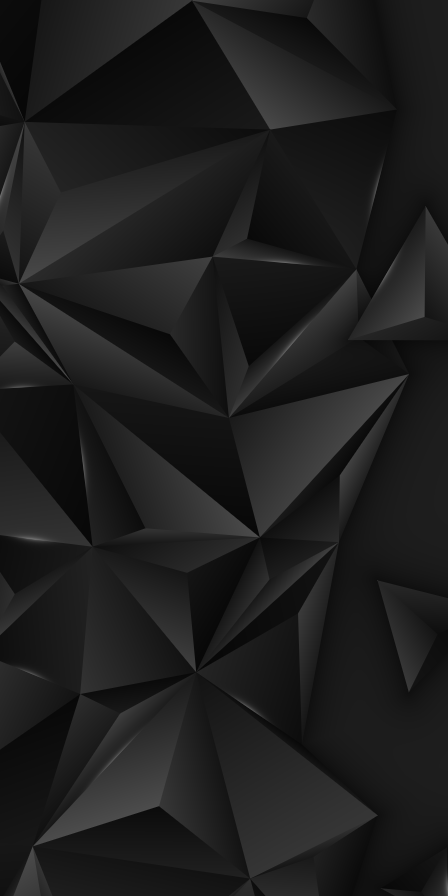
A WebGL 1 fragment shader for this background:

```glsl
precision highp float;

uniform vec2 u_resolution;

#define CELL vec2(0.32, 0.34)
#define RIGHT_EDGE vec2(0.80, 0.08)
#define JITTER 0.8
#define SPLIT_CHANCE 0.55
#define BACKDROP 0.118
#define TONE_RANGE vec2(0.07, 0.31)
#define FADE 0.33
#define SHADOW_DEPTH 0.5
#define SHADOW_WIDTH 0.045
#define GLINT_CHANCE 0.07
#define GLINT_LIGHT 0.3

// Running totals of the layer being drawn
float light = 0.0;
float coverage = 0.0;
float nearest = 10.0;

float hash(vec2 p) {
    return fract(sin(dot(p, vec2(127.1, 311.7))) * 43758.55);
}

float cross2(vec2 a, vec2 b) {
    return a.x * b.y - a.y * b.x;
}

float segmentDistance(vec2 p, vec2 a, vec2 b) {
    vec2 e = b - a;
    return length(p - a - e * clamp(dot(p - a, e) / dot(e, e), 0.0, 1.0));
}

// One flat triangle, counter-clockwise, with a linear gradient
void addFacet(vec2 p, vec2 a, vec2 b, vec2 c, float seed) {
    vec3 bary = vec3(cross2(c - b, p - b), cross2(a - c, p - c), cross2(b - a, p - a))
              / cross2(b - a, c - a);
    float d = min(segmentDistance(p, a, b),
              min(segmentDistance(p, b, c), segmentDistance(p, c, a)));
    if (min(bary.x, min(bary.y, bary.z)) > 0.0) d = -d;
    nearest = min(nearest, d);
    float cover = clamp(0.5 - d * u_resolution.x, 0.0, 1.0);
    if (cover <= 0.0) return;

    // A bright corner, a dark corner and one in between
    float pick = hash(vec2(seed, 3.7));
    if (pick < 0.33) bary = bary.yzx;
    else if (pick < 0.66) bary = bary.zxy;
    float t = clamp(bary.x + bary.z * hash(vec2(seed, 8.1)), 0.0, 1.0);
    float tone = mix(TONE_RANGE.x, TONE_RANGE.y, fract(seed));
    float shade = tone * mix(FADE, 1.0, t);

    // Occasional tapering glint along the first edge
    if (hash(vec2(seed, 5.3)) < GLINT_CHANCE) {
        vec2 e = b - a;
        float along = dot(p - a, e) / dot(e, e) - 0.5;
        float off = abs(cross2(e, p - a)) / length(e);
        shade += GLINT_LIGHT * exp(-off / 0.005 - along * along * 45.0);
    }
    light += shade * cover;
    coverage += cover;
}

// A triangle, sometimes raised into three facets around an inner apex
void addPyramid(vec2 p, vec2 a, vec2 b, vec2 c, float seed, float chance) {
    if (hash(vec2(seed, 1.9)) < chance) {
        vec3 w = 0.15 + vec3(hash(vec2(seed, 2.3)), hash(vec2(seed, 4.6)), hash(vec2(seed, 6.9)));
        vec2 apex = (a * w.x + b * w.y + c * w.z) / (w.x + w.y + w.z);
        addFacet(p, a, b, apex, seed);
        addFacet(p, b, c, apex, seed + 0.38);
        addFacet(p, c, a, apex, seed + 0.71);
    } else {
        addFacet(p, a, b, c, seed);
    }
}

// Lays the layer and its soft shadow over a base, then clears the totals
float resolveLayer(float base) {
    base *= 1.0 - SHADOW_DEPTH * exp(-max(nearest, 0.0) / SHADOW_WIDTH);
    float result = mix(base, light / max(coverage, 0.001), min(coverage, 1.0));
    light = 0.0;
    coverage = 0.0;
    nearest = 10.0;
    return result;
}

vec2 gridVertex(vec2 id) {
    vec2 offset = vec2(hash(id + 17.3), hash(id + 41.9)) - 0.5;
    return RIGHT_EDGE + CELL * (id + JITTER * offset);
}

void main() {
    vec2 p = gl_FragCoord.xy / u_resolution.x;

    // Main relief: jittered quads, each cut along a valid diagonal
    vec2 home = floor((p - RIGHT_EDGE) / CELL);
    for (int j = -1; j <= 1; j++) {
        for (int i = -1; i <= 1; i++) {
            vec2 id = home + vec2(float(i), float(j));
            if (id.x > -0.5) continue;
            vec2 a = gridVertex(id);
            vec2 b = gridVertex(id + vec2(1.0, 0.0));
            vec2 c = gridVertex(id + 1.0);
            vec2 d = gridVertex(id + vec2(0.0, 1.0));
            float seed = hash(id + 73.1);
            bool rising = min(cross2(b - a, c - a), cross2(c - a, d - a)) > 0.0;
            bool falling = min(cross2(b - a, d - a), cross2(c - b, d - b)) > 0.0;
            if (rising && (!falling || seed < 0.5)) {
                addPyramid(p, a, b, c, seed, SPLIT_CHANCE);
                addPyramid(p, a, c, d, seed + 0.5, SPLIT_CHANCE);
            } else {
                addPyramid(p, a, b, d, seed, SPLIT_CHANCE);
                addPyramid(p, b, c, d, seed + 0.5, SPLIT_CHANCE);
            }
        }
    }
    float shade = resolveLayer(BACKDROP);

    // Loose shards floating at the right
    for (int n = 0; n < 3; n++) {
        float k = float(n);
        vec2 center = vec2(0.95, 0.02 + 0.5 * k + 0.08 * k * k);
        vec3 angle = vec3(0.0, 2.09, 4.19) + 1.57 + 0.8 * (2.0 - k);
        vec3 x = center.x + (0.1 + 0.05 * k) * cos(angle);
        vec3 y = center.y + (0.1 + 0.05 * k) * sin(angle);
        addPyramid(p, vec2(x.x, y.x), vec2(x.y, y.y), vec2(x.z, y.z), 0.37 + 0.29 * k, 1.1);
    }
    gl_FragColor = vec4(vec3(resolveLayer(shade)), 1.0);
}
```
